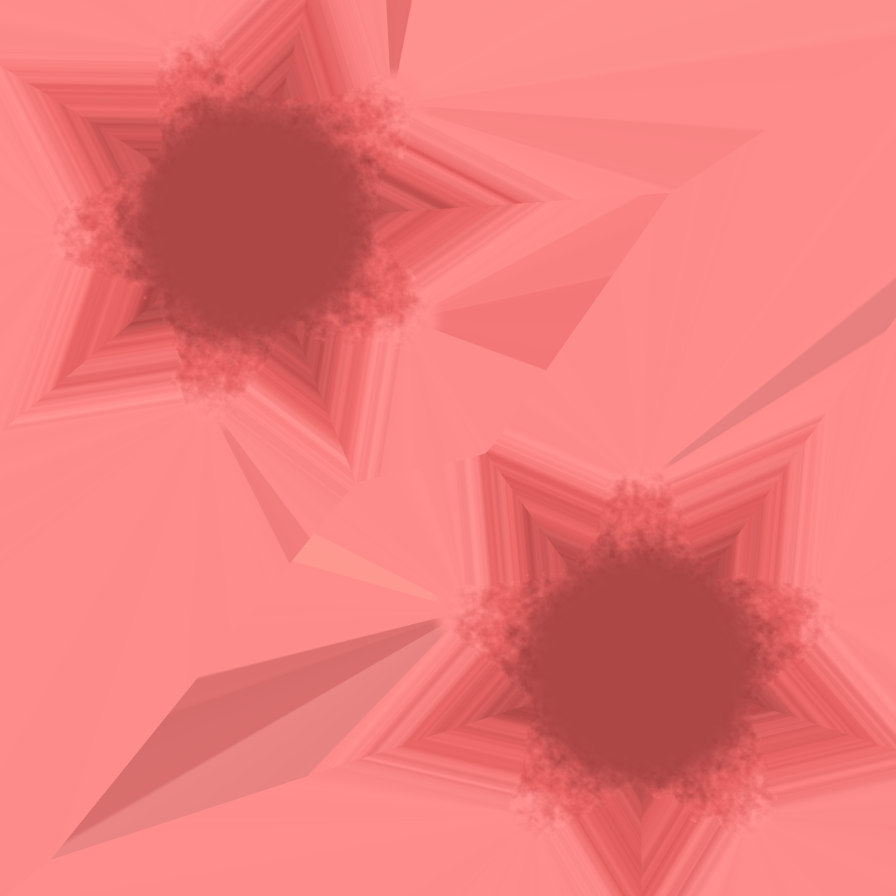
This background is drawn by a Shadertoy shader. Its source:

```glsl
// Two soft red five-armed stars whose rim colours smear outward as streaks over pink.

const vec3 CORE = vec3(0.68, 0.28, 0.275);
const vec3 CORAL = vec3(0.91, 0.39, 0.39);
const vec3 PINK = vec3(0.995, 0.548, 0.543);

struct Hit {
    float dist;   // signed distance to the nearest arm
    vec2 rim;     // closest rim point, relative to the star centre
    vec2 local;   // shaded point, relative to the star centre
    float turn;   // degrees around the arm tip, from the arm axis
    int arm;      // 0-4 upper star, 5-9 lower star
};

float hash(vec2 p) {
    return fract(sin(dot(p, vec2(127.1, 311.7))) * 43758.5453);
}

float noise(vec2 p) {
    vec2 i = floor(p), f = fract(p);
    f = f * f * (3.0 - 2.0 * f);
    return mix(mix(hash(i), hash(i + vec2(1, 0)), f.x),
               mix(hash(i + vec2(0, 1)), hash(i + vec2(1, 1)), f.x), f.y);
}

float fbm(vec2 p) {
    float sum = 0.0, gain = 0.5;
    for (int i = 0; i < 4; i++) {
        sum += gain * noise(p);
        p = mat2(1.6, 1.2, -1.2, 1.6) * p + 7.3;
        gain *= 0.55;
    }
    return sum;
}

// Tapered round-tipped arms; keeps the closest one of both stars
Hit nearestArm(vec2 p) {
    const float reach = 0.205, rootR = 0.11, tipR = 0.03;
    float s = (rootR - tipR) / reach, c = sqrt(1.0 - s * s);
    Hit best;
    best.dist = 9.0;
    for (int i = 0; i < 10; i++) {
        bool upper = i < 5;
        vec2 local = p - (upper ? vec2(0.28, 0.752) : vec2(0.716, 0.255));
        float a = radians((upper ? 40.0 : 18.0) + 72.0 * float(i % 5));
        vec2 axis = vec2(cos(a), sin(a)), across = vec2(-axis.y, axis.x);
        vec2 q = vec2(dot(local, axis), dot(local, across));
        float t = c * q.x - s * abs(q.y);
        vec2 fromTip = q - vec2(reach, 0.0);
        vec2 normal = vec2(s, q.y < 0.0 ? -c : c);
        float d = dot(q, normal) - rootR;
        if (t < 0.0) {
            d = length(q) - rootR;
            normal = q / max(length(q), 1e-4);
        } else if (t > reach * c) {
            d = length(fromTip) - tipR;
            normal = fromTip / max(length(fromTip), 1e-4);
        }
        if (d < best.dist) {
            vec2 rim = q - normal * d;
            best = Hit(d, axis * rim.x + across * rim.y, local,
                       degrees(atan(fromTip.y, fromTip.x)), i);
        }
    }
    return best;
}

// Soft-sided band of angles
float wedge(float turn, float from, float to) {
    return smoothstep(from - 0.4, from + 0.4, turn) * (1.0 - smoothstep(to - 0.4, to + 0.4, turn));
}

// Broad single rays that fan out from the arm tips
vec3 tipRays(int arm, float turn) {
    vec3 tint = vec3(0);
    if (arm == 0) {
        tint -= vec3(0.09, 0.11, 0.11) * wedge(turn, 39.0, 53.0);
        tint -= vec3(0.02, 0.03, 0.03) * wedge(turn, -57.0, -44.0);
        tint += vec3(0.0, 0.02, 0.01) * wedge(turn, -32.0, 38.0);
    } else if (arm == 3) {
        tint -= vec3(0.05, 0.06, 0.06) * wedge(turn, 41.0, 51.0);
    } else if (arm == 4) {
        tint -= vec3(0.04, 0.08, 0.075) * wedge(turn, 12.0, 44.0);
        tint -= vec3(0.02, 0.04, 0.04) * wedge(turn, 44.0, 60.0);
    } else if (arm == 6) {
        tint -= vec3(0.09, 0.05, 0.05) * wedge(turn, -58.0, -51.0);
    } else if (arm == 7) {
        tint -= vec3(0.12, 0.10, 0.10) * wedge(turn, 32.0, 37.0);
        tint -= vec3(0.15, 0.12, 0.12) * wedge(turn, 37.0, 48.0);
        tint -= vec3(0.08, 0.03, 0.03) * wedge(turn, 48.0, 64.0);
        tint += vec3(0.0, 0.05, 0.02) * wedge(turn, -9.0, 2.0);
    }
    return tint;
}

vec3 shade(vec2 p) {
    Hit h = nearestArm(p);

    // Ragged rim: sample in place inside, at the closest rim point outside
    float ragged = h.dist + 0.03 * (fbm(p * 45.0) - 0.5);
    vec2 q = mix(h.local, h.rim, smoothstep(-0.002, 0.002, ragged));
    vec2 seed = q + (h.arm < 5 ? 3.0 : 8.0);

    // Dark core to coral to pink, broken up by mottling
    float r = length(q);
    float grain = smoothstep(0.095, 0.15, r) * (1.0 - 0.9 * smoothstep(0.205, 0.232, r));
    r += grain * 0.07 * (fbm(seed * 55.0) - 0.48);
    vec3 col = mix(CORE, CORAL, smoothstep(0.11, 0.172, r));
    col = mix(col, PINK, smoothstep(0.165, 0.22, r));
    col += grain * vec3(0.13, 0.14, 0.13) * (fbm(seed * 160.0) - 0.48);

    return col + tipRays(h.arm, h.turn) * smoothstep(-0.005, 0.015, h.dist);
}

void mainImage(out vec4 fragColor, in vec2 fragCoord) {
    vec3 col = vec3(0);
    for (int i = 0; i < 4; i++) {   // 2 x 2 samples smooth the ray borders
        vec2 offset = vec2(i % 2, i / 2) * 0.5 - 0.25;
        col += shade((fragCoord + offset) / iResolution.xy);
    }
    fragColor = vec4(clamp(col * 0.25, 0.0, 1.0), 1.0);
}
```
